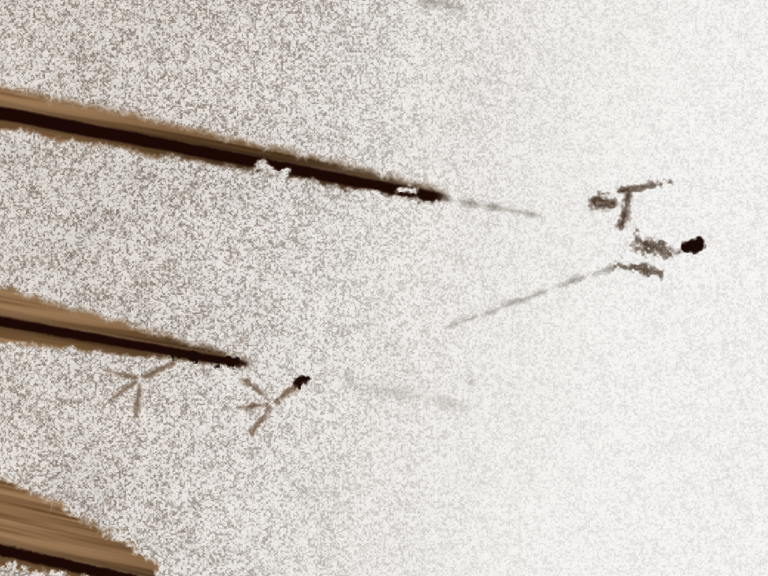
This texture is drawn by a Shadertoy shader. Its source:

```glsl
// Thin grainy snow over sloping wooden planks, with open gaps on the left,
// bird tracks and scraped hollows. Planks are tapered bands, marks are
// segment distances, and value noise gives dark flecks and crumbling edges.

float hash(vec2 p) {
    vec3 h = fract(vec3(p.xyx) * 0.1031);
    h += dot(h, h.yzx + 33.33);
    return fract((h.x + h.y) * h.z);
}

float noise(vec2 p) {
    vec2 cell = floor(p), f = fract(p);
    f = f * f * (3.0 - 2.0 * f);
    return mix(mix(hash(cell), hash(cell + vec2(1, 0)), f.x),
               mix(hash(cell + vec2(0, 1)), hash(cell + vec2(1, 1)), f.x), f.y);
}

float fbm(vec2 p) {
    float sum = 0.0, amp = 0.53;
    for (int i = 0; i < 4; i++) {
        sum += amp * noise(p);
        p = mat2(1.6, 1.2, -1.2, 1.6) * p + 7.3;
        amp *= 0.5;
    }
    return sum;
}

// Soft coverage of a segment; ragged shifts its edge
float stroke(vec2 p, vec2 a, vec2 b, float radius, float soft, float ragged) {
    vec2 pa = p - a, ba = b - a;
    float d = length(pa - ba * clamp(dot(pa, ba) / dot(ba, ba), 0.0, 1.0));
    return 1.0 - smoothstep(radius - soft, radius + soft, d + ragged);
}

// Three front toes fan about the heading, a fourth has its own angle
float birdTrack(vec2 p, vec2 hub, float heading, float rear, float size, float ragged) {
    float cover = 0.0;
    for (int i = 0; i < 4; i++) {
        float angle = i < 3 ? heading + 0.85 * float(i - 1) : rear;
        vec2 dir = vec2(cos(angle), sin(angle));
        cover = max(cover, stroke(p, hub + dir * size * 0.15, hub + dir * size,
                                  0.0035, 0.0045, ragged));
    }
    return cover;
}

// Bare wood around a gap, tapering to the right: x = wood, y = dark gap
vec2 openGap(float d, float x, float endX, float taper, vec2 reach,
             float halfGap, float ragged) {
    float left = clamp(1.0 - x / endX, 0.0, 1.0);
    float open = pow(left, taper);
    float fade = smoothstep(0.0, 0.05, left);
    float wood = smoothstep(-0.014, 0.008, reach.x * open - d + ragged)
               * smoothstep(-0.006, 0.006, reach.y * open + d + ragged);
    float width = halfGap * mix(0.75, 1.0, left);
    float gap = 1.0 - smoothstep(width - 0.003, width + 0.003, abs(d + ragged * 0.15));
    return vec2(wood, gap * wood) * fade;
}

// Long grain streaks, shaded towards the gap
vec3 woodColour(float d, float x) {
    float streak = 0.7 * fbm(vec2(x * 2.5, d * 60.0)) + 0.3 * noise(vec2(x * 7.0, d * 230.0));
    vec3 colour = mix(vec3(0.36, 0.25, 0.14), vec3(0.59, 0.46, 0.33), smoothstep(0.2, 0.8, streak));
    colour *= mix(0.78, 1.0, smoothstep(0.008, 0.028, abs(d)));
    return colour * mix(1.04, 0.76, smoothstep(0.0, 0.7, x));
}

// Pale ground strewn with warm dark flecks that thin out to the right
vec3 snowColour(vec2 p) {
    float light = smoothstep(-0.1, 1.22, p.x + 0.25 * (0.45 - p.y));
    float grain = 0.5 * noise(p * 235.0) + 0.5 * noise(p * 390.0 + 19.0);
    float clumps = fbm(p * 50.0) - 0.5;
    float fleck = smoothstep(0.25, 0.95, grain + 0.25 * clumps);
    float tone = mix(0.865, 0.965, light) + 0.09 * (fbm(p * 7.0) - 0.5) * (1.0 - light);
    tone += mix(0.06, 0.02, light) * (noise(p * 300.0 + 41.0) - 0.5);
    vec3 colour = tone * mix(vec3(1.01, 0.985, 0.96), vec3(1.0, 0.995, 0.985), light);
    vec3 shade = mix(vec3(0.33, 0.355, 0.375), vec3(0.09), smoothstep(0.15, 1.0, light));
    return clamp(colour - shade * fleck, 0.0, 1.0);
}

void mainImage(out vec4 fragColor, in vec2 fragCoord) {
    vec2 p = fragCoord / iResolution.y;
    float speck = noise(p * 190.0 + 63.0) - 0.5;
    float ragged = 0.020 * (fbm(p * 48.0) - 0.5) + 0.005 * speck;
    float crumbs = ragged + 0.003 * speck;
    vec3 colour = snowColour(p);

    // Distance above each gap line, from the top plank down
    vec3 d = p.y - vec3(0.804, 0.442, 0.046) + p.x * vec3(0.193, 0.175, 0.225);
    vec2 upper = openGap(d.x, p.x, 0.79, 0.5, vec2(0.044, 0.026), 0.0115, ragged);
    vec2 middle = openGap(d.y, p.x, 0.44, 0.8, vec2(0.056, 0.036), 0.0085, ragged);
    vec2 lower = openGap(d.z, p.x, 0.29, 0.55, vec2(0.120, 0.022), 0.010, crumbs * 1.8);
    vec2 bare = max(upper, max(middle, lower));
    float along = upper.x > 0.01 ? d.x : (middle.x > 0.01 ? d.y : d.z);

    // Snow clumps bridging the upper gap
    float clump = max(stroke(p, vec2(0.45, 0.712), vec2(0.495, 0.699), 0.008, 0.004, ragged),
                      stroke(p, vec2(0.69, 0.669), vec2(0.72, 0.670), 0.005, 0.004, ragged));
    bare *= 1.0 - clump;
    colour = mix(colour, woodColour(along, p.x), bare.x);
    colour = mix(colour, vec3(0.11, 0.035, 0.02), bare.y);

    // Faint grey furrows and smudges, broken up by the grain
    float faint = stroke(p, vec2(0.773, 0.431), vec2(1.06, 0.535), 0.002, 0.007, crumbs);
    faint = max(faint, stroke(p, vec2(0.77, 0.656), vec2(0.94, 0.625), 0.002, 0.007, crumbs));
    faint = max(faint, 0.5 * stroke(p, vec2(0.61, 0.335), vec2(0.80, 0.296), 0.006, 0.016, crumbs * 2.0));
    faint = max(faint, 0.6 * stroke(p, vec2(0.81, 0.365), vec2(0.82, 0.338), 0.002, 0.006, crumbs));
    faint = max(faint, 0.8 * stroke(p, vec2(0.74, 1.0), vec2(0.80, 0.988), 0.006, 0.012, crumbs * 1.5));
    colour = mix(colour, vec3(0.47, 0.43, 0.39), faint * (0.6 + 0.7 * speck));

    // Bird tracks and the scraped hollow on the right
    float marks = max(birdTrack(p, vec2(0.243, 0.342), 3.75, 0.44, 0.064, crumbs * 0.5),
                      birdTrack(p, vec2(0.472, 0.300), 3.28, 0.65, 0.060, crumbs * 0.8));
    marks = max(marks, stroke(p, vec2(1.035, 0.651), vec2(1.062, 0.647), 0.010, 0.006, crumbs));
    marks = max(marks, stroke(p, vec2(1.04, 0.663), vec2(1.165, 0.683), 0.0025, 0.005, crumbs));
    marks = max(marks, stroke(p, vec2(1.092, 0.660), vec2(1.08, 0.609), 0.005, 0.006, crumbs));
    marks = max(marks, stroke(p, vec2(1.105, 0.584), vec2(1.165, 0.557), 0.008, 0.008, crumbs * 1.8));
    marks = max(marks, stroke(p, vec2(1.165, 0.557), vec2(1.195, 0.567), 0.004, 0.006, crumbs));
    marks = max(marks, stroke(p, vec2(1.075, 0.537), vec2(1.146, 0.527), 0.003, 0.007, crumbs * 1.5));
    vec3 markColour = mix(vec3(0.42, 0.33, 0.25), vec3(0.24, 0.17, 0.12), smoothstep(0.4, 1.2, p.x));
    colour = mix(colour, markColour, marks * (0.8 + 0.4 * speck));

    // Deep holes
    float holes = max(stroke(p, vec2(1.192, 0.568), vec2(1.213, 0.577), 0.009, 0.004, ragged),
                      stroke(p, vec2(0.515, 0.336), vec2(0.535, 0.345), 0.004, 0.004, crumbs));
    holes = max(holes, stroke(p, vec2(0.31, 0.383), vec2(0.41, 0.370), 0.004, 0.004, crumbs * 1.5));
    fragColor = vec4(mix(colour, vec3(0.10, 0.04, 0.02), holes), 1.0);
}
```
